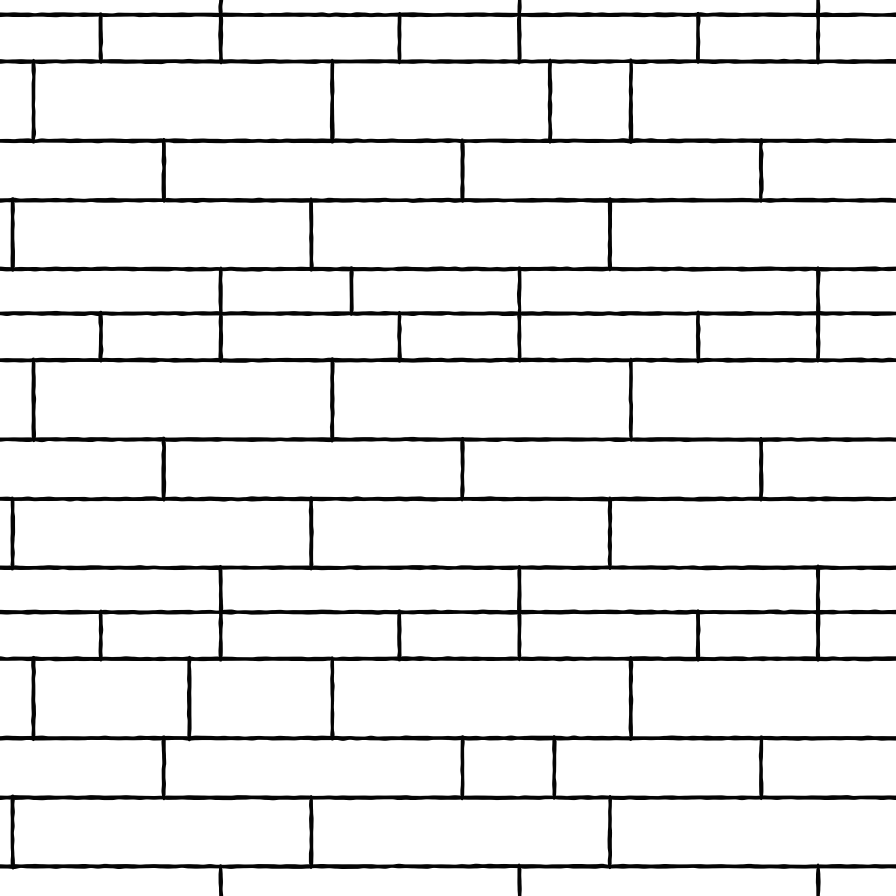
A Shadertoy shader for this pattern:

```glsl
// Inked ashlar wall: five uneven courses of long blocks, repeated three by three.
// Bed lines and joints are distance fields in 256ths of a repeat; a few blocks are
// split by an extra joint, and wrapping noise roughens the pen strokes.

#define REPEATS 3.0
#define UNITS 256.0
#define BED_RADIUS 1.78
#define JOINT_RADIUS 1.66
#define OVERSHOOT 0.6
#define WOBBLE 0.3
#define ROUGHNESS 0.3
#define GRAIN_CELLS 128.0
#define INK vec3(0.015)
#define PAPER vec3(1.0)

const int COURSES = 5;
const float WALL = REPEATS * UNITS;

// Bed line heights, measured downward; the last one wraps to the first
const float BEDS[6] = float[6](12.7, 52.7, 120.7, 171.7, 230.6, 268.7);

// Joints of every repeat: course, distance from the left
const vec2 JOINTS[6] = vec2[6](
    vec2(0.0, 86.4), vec2(0.0, 189.2), vec2(1.0, 28.8),
    vec2(2.0, 140.4), vec2(3.0, 10.8), vec2(4.0, 189.2));

// Joints that occur once on the wall: course counted over all repeats, distance
const vec2 SPLITS[4] = vec2[4](
    vec2(1.0, 471.5), vec2(4.0, 301.3), vec2(11.0, 162.3), vec2(12.0, 475.1));

float hash(vec2 cell) {
    return fract(sin(dot(cell, vec2(12.9898, 78.233))) * 43758.5453);
}

// Value noise from -1 to 1 that wraps at the canvas edges
float wrappedNoise(vec2 uv, float seed) {
    vec2 q = uv * GRAIN_CELLS;
    vec2 cell = floor(q);
    vec2 f = fract(q);
    f = f * f * (3.0 - 2.0 * f);
    vec2 a = mod(cell, GRAIN_CELLS) + seed;
    vec2 b = mod(cell + 1.0, GRAIN_CELLS) + seed;
    float low = mix(hash(a), hash(vec2(b.x, a.y)), f.x);
    float high = mix(hash(vec2(a.x, b.y)), hash(b), f.x);
    return 2.0 * mix(low, high, f.y) - 1.0;
}

// Signed offset to the nearest copy of a value repeated every period
float wrapOffset(float d, float period) {
    return d - period * floor(d / period + 0.5);
}

// Distance to a round-ended upright stroke spanning one course
float jointDistance(vec2 p, vec2 joint, float period) {
    int course = int(joint.x);
    int k = course % COURSES;
    float shift = float(course / COURSES) * UNITS;
    float middle = 0.5 * (BEDS[k] + BEDS[k + 1]) + shift;
    float halfSpan = 0.5 * (BEDS[k + 1] - BEDS[k]) + OVERSHOOT;
    float dx = wrapOffset(p.x - joint.y, period);
    float dy = abs(wrapOffset(p.y - middle, period));
    return length(vec2(dx, max(dy - halfSpan, 0.0)));
}

void mainImage(out vec4 fragColor, in vec2 fragCoord) {
    vec2 uv = fragCoord / iResolution.xy;
    vec2 p = vec2(uv.x, 1.0 - uv.y) * WALL;
    float pixel = WALL / min(iResolution.x, iResolution.y);

    // Unsteady hand
    p += WOBBLE * vec2(wrappedNoise(uv, 3.0), wrappedNoise(uv, 17.0));

    // Bed lines
    float bed = WALL;
    for (int i = 0; i < COURSES; i++) {
        bed = min(bed, abs(wrapOffset(p.y - BEDS[i], UNITS)));
    }

    // Regular joints and occasional splits
    float joint = WALL;
    for (int i = 0; i < JOINTS.length(); i++) {
        joint = min(joint, jointDistance(p, JOINTS[i], UNITS));
    }
    for (int i = 0; i < SPLITS.length(); i++) {
        joint = min(joint, jointDistance(p, SPLITS[i], WALL));
    }

    // Ink coverage with a slightly rough edge
    float d = min(bed - BED_RADIUS, joint - JOINT_RADIUS);
    d += ROUGHNESS * wrappedNoise(uv, 41.0);
    float coverage = clamp(0.5 - d / pixel, 0.0, 1.0);
    fragColor = vec4(mix(PAPER, INK, coverage), 1.0);
}
```
